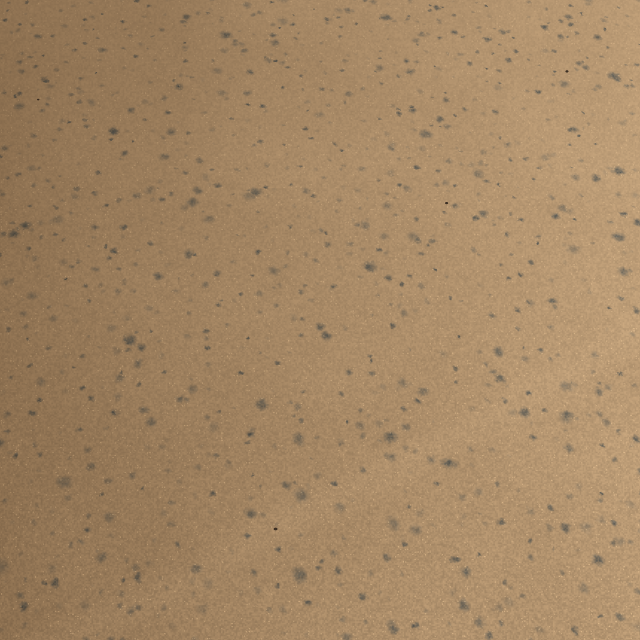
A Shadertoy shader for this texture:

```glsl
#define SHADE_COLOR vec3(0.535, 0.424, 0.302)
#define LIGHT_COLOR vec3(0.755, 0.628, 0.476)
#define STAIN_TINT vec3(0.52, 0.62, 0.76)
#define SPECK_COLOR vec3(0.16, 0.12, 0.09)
#define PERSPECTIVE 0.34
#define VANISH_X 0.25
#define SPOT_RADIUS 0.165
#define SPOT_OPACITY 0.9
#define EDGE_WOBBLE 0.005
#define GRAIN_SCALE 430.0
#define GRAIN_AMOUNT 0.14

vec3 hash3(vec2 p) {
    vec3 q = fract(p.xyx * vec3(0.1031, 0.1030, 0.0973));
    q += dot(q, q.yxz + 33.33);
    return fract((q.xxy + q.yzz) * q.zyx);
}

float noise(vec2 p) {
    vec2 cell = floor(p), f = fract(p);
    f = f * f * (3.0 - 2.0 * f);
    float low = mix(hash3(cell).x, hash3(cell + vec2(1, 0)).x, f.x);
    float high = mix(hash3(cell + vec2(0, 1)).x, hash3(cell + vec2(1, 1)).x, f.x);
    return mix(low, high, f.y);
}

float fbm(vec2 p) {
    float sum = 0.0, weight = 0.5;
    for (int i = 0; i < 4; i++) {
        sum += weight * noise(p);
        p = p * 2.03 + 17.3;
        weight *= 0.5;
    }
    return sum / 0.9375;
}

// Scattered soft stains, one candidate per cell
float spots(vec2 p, float cells, float chance, float minStrength, float seed) {
    p *= cells;
    vec2 home = floor(p);
    float cover = 0.0;
    for (int y = -1; y <= 1; y++)
    for (int x = -1; x <= 1; x++) {
        vec2 id = home + vec2(x, y);
        vec3 place = hash3(id + seed);
        vec3 kind = hash3(id + seed + 71.7);
        float clump = 0.5 + noise(id * 0.45 + seed);
        if (place.z > chance * clump) continue;
        vec2 d = p - id - place.xy;
        d.x *= mix(0.8, 1.2, kind.z);
        float r = length(d) / (SPOT_RADIUS * mix(0.65, 1.25, kind.x));
        float halo = 1.0 - smoothstep(0.35, 1.1, r);
        float core = 1.0 - smoothstep(0.1, 0.65, r);
        float strength = mix(minStrength, 1.0, kind.y * kind.y);
        cover = max(cover, strength * (0.65 * halo + 0.35 * core));
    }
    return cover;
}

// Rare crisp dark crumbs
float specks(vec2 p, float pixel) {
    p *= 4.0;
    vec2 id = floor(p);
    vec3 place = hash3(id + 205.0);
    vec2 d = (p - id - mix(vec2(0.1), vec2(0.9), place.xy)) / 4.0;
    float radius = mix(0.0016, 0.0034, fract(place.z * 7.0));
    float disc = 1.0 - smoothstep(radius - pixel, radius + pixel, length(d * vec2(1.0, 1.35)));
    return disc * step(place.z, 0.5);
}

// Tiny pale round grains
float flecks(vec2 p) {
    vec2 id = floor(p);
    vec3 place = hash3(id + 350.0);
    float d = length(p - id - mix(vec2(0.35), vec2(0.65), place.xy));
    return (1.0 - smoothstep(0.1, 0.45, d)) * smoothstep(0.88, 1.0, place.z);
}

void mainImage(out vec4 fragColor, in vec2 fragCoord) {
    vec2 uv = fragCoord / iResolution.y;
    float across = fragCoord.x / iResolution.x;

    // Receding ground plane
    vec2 ground = vec2(uv.x - VANISH_X, uv.y) / (1.0 - PERSPECTIVE * uv.y);
    ground += 8.0;

    // Side lighting, broad mottling and a faint diagonal streak
    float light = 0.06 + 0.84 * across + 0.04 * uv.y;
    light += 0.3 * (fbm(ground * 3.0) - 0.5);
    float streak = uv.y + 0.06 - 0.535 * uv.x + 0.03 * (noise(uv * 5.0) - 0.5);
    light += 0.09 * (1.0 - smoothstep(0.0, 0.055, abs(streak)));
    vec3 color = mix(SHADE_COLOR, LIGHT_COLOR, light);

    // Stains with ragged edges, from small and faint to large and dark
    vec2 wobble = vec2(noise(ground * 120.0), noise(ground * 120.0 + 40.0)) - 0.5;
    wobble += 0.6 * (vec2(noise(ground * 300.0), noise(ground * 300.0 + 90.0)) - 0.5);
    vec2 ragged = ground + EDGE_WOBBLE * wobble;
    float stain = spots(ragged, 25.0, 0.72, 0.16, 3.0);
    stain = max(stain, spots(ragged, 17.0, 0.55, 0.28, 37.0));
    stain = max(stain, spots(ragged, 12.0, 0.34, 0.40, 113.0));
    stain *= 0.75 + 0.5 * noise(uv * GRAIN_SCALE + 11.0);
    color *= mix(vec3(1.0), STAIN_TINT, clamp(SPOT_OPACITY * stain, 0.0, 1.0));

    // Sandy grain, stronger near the viewer
    float near = mix(1.0, 0.5, uv.y);
    float grain = noise(uv * GRAIN_SCALE) + 0.4 * noise(uv * GRAIN_SCALE * 0.5 + 60.0) - 0.7;
    color *= 1.0 + GRAIN_AMOUNT * near * grain;
    color += 0.12 * near * flecks(uv * GRAIN_SCALE * 0.6) * vec3(1.0, 0.9, 0.7);

    color = mix(color, SPECK_COLOR, 0.85 * specks(uv, 0.7 / iResolution.y));
    fragColor = vec4(clamp(color, 0.0, 1.0), 1.0);
}
```
